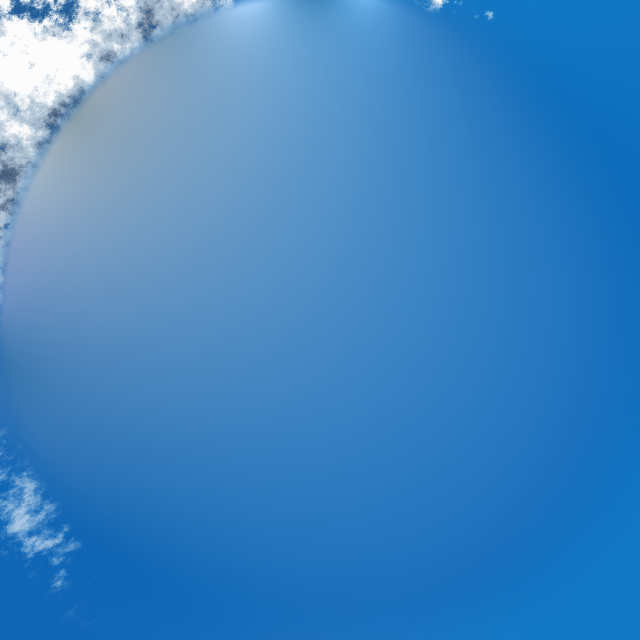
Reproduce this texture procedurally as a WebGL 2 fragment shader.

```glsl
#version 300 es
precision highp float;
uniform vec2 u_resolution;
out vec4 fragColor;

vec2 gradient(vec2 cell) {
    float h = fract(sin(dot(cell, vec2(127.1, 311.7))) * 43758.5);
    return vec2(cos(h * 6.2832), sin(h * 6.2832));
}

float gradientNoise(vec2 p) {
    vec2 i = floor(p), f = p - i;
    vec2 u = f * f * f * (f * (f * 6.0 - 15.0) + 10.0);
    vec2 e = vec2(1.0, 0.0);
    float low = mix(dot(gradient(i), f), dot(gradient(i + e), f - e), u.x);
    float high = mix(dot(gradient(i + e.yx), f - e.yx), dot(gradient(i + 1.0), f - 1.0), u.x);
    return mix(low, high, u.y);
}

float fbm(vec2 p) {
    float sum = 0.0, amp = 0.62;
    for (int i = 0; i < 6; i++) {
        sum += amp * gradientNoise(p);
        p = mat2(1.6, 1.2, -1.2, 1.6) * p + 7.3;
        amp *= 0.66;
    }
    return sum;
}

// Harmonic glow spreading inward from a point on the unit circle, 1 at its peak
float rimGlow(vec2 p, float degrees, float width) {
    float a = radians(degrees);
    vec2 q = p * (1.0 - width);
    vec2 d = q - vec2(cos(a), sin(a));
    return (1.0 - dot(q, q)) / dot(d, d) * width / (2.0 - width);
}

float blob(vec2 p, vec2 center, vec2 size) {
    vec2 d = (p - center) / size;
    return exp(-dot(d, d));
}

vec3 discColor(vec2 p) {
    p /= max(1.0, length(p));
    vec3 c = vec3(0.0, 0.395, 0.735) + vec3(0.07, 0.05, 0.03) * (1.0 - dot(p, p));
    // Broad pale light from the upper left
    c += vec3(0.52, 0.17, 0.0) * rimGlow(p, 145.0, 0.6);
    c += vec3(0.17, 0.13, 0.01) * rimGlow(p, 138.0, 0.3);
    c += vec3(0.06, 0.09, 0.05) * rimGlow(p, 155.0, 0.15);
    c += vec3(0.07, 0.04, 0.06) * rimGlow(p, 174.0, 0.12);
    // Two narrow highlights at the top
    c += vec3(0.42, 0.38, 0.34) * rimGlow(p, 103.5, 0.10);
    c += vec3(0.32, 0.33, 0.30) * rimGlow(p, 83.0, 0.06);
    // Shadows along the rim
    c -= vec3(0.22, 0.14, 0.15) * rimGlow(p, 93.0, 0.10);
    c -= vec3(0.17, 0.12, 0.13) * rimGlow(p, 141.0, 0.07);
    c -= vec3(0.08, 0.04, 0.07) * rimGlow(p, 118.0, 0.10);
    c -= vec3(0.14, 0.07, 0.08) * rimGlow(p, 188.0, 0.12);
    c -= vec3(0.10, 0.04, 0.02) * rimGlow(p, 45.0, 0.4);
    c -= vec3(0.10, 0.06, 0.04) * rimGlow(p, 224.0, 0.25);
    c -= vec3(0.07, 0.03, 0.01) * rimGlow(p, 245.0, 0.3);
    return c;
}

vec3 skyColor(vec2 uv) {
    vec3 c = mix(vec3(0.06, 0.40, 0.71), vec3(0.07, 0.47, 0.77), smoothstep(0.1, 0.85, uv.x));
    c += vec3(0.08, 0.03, 0.01) * blob(uv, vec2(0.5, 0.0), vec2(0.2, 0.2));
    c += vec3(0.12, 0.04, 0.0) * blob(uv, vec2(0.0, 0.4), vec2(0.15, 0.1));
    return c - vec3(0.02, 0.045, 0.04) * blob(uv, vec2(1.0, 0.65), vec2(0.2, 0.25));
}

vec3 addClouds(vec3 sky, vec2 uv, float r) {
    float corner = smoothstep(0.45, 0.25, uv.x) * smoothstep(0.38, 0.7, uv.y);
    sky = mix(sky, vec3(0.14, 0.37, 0.60), corner);
    float billow = fbm(uv * 15.0 + 3.0);
    float detail = fbm(uv * 32.0 + 19.0);

    // Thick clouds in the upper left, with a small one on the top edge
    float cover = corner * 0.85 - 0.55 * blob(uv, vec2(0.06, 0.985), vec2(0.07, 0.03));
    cover -= 0.2 * blob(uv, vec2(0.20, 0.98), vec2(0.06, 0.03));
    cover += 0.6 * blob(uv, vec2(0.687, 1.0), vec2(0.03, 0.018));
    cover += 0.25 * blob(uv, vec2(0.75, 0.98), vec2(0.025, 0.012));
    float density = smoothstep(0.2, 0.65, cover + detail * 0.85) * smoothstep(0.02, 0.2, cover);
    float rimShade = 0.38 * smoothstep(1.12, 1.0, r) * corner;
    rimShade += 0.45 * blob(uv, vec2(0.0, 0.73), vec2(0.05, 0.06));
    rimShade += 0.25 * blob(uv, vec2(0.09, 0.83), vec2(0.05, 0.03));
    rimShade += 0.15 * blob(uv, vec2(0.25, 0.98), vec2(0.05, 0.03));
    float light = 0.84 - rimShade + billow * 0.65 + detail * 0.55;
    light += 0.3 * blob(uv, vec2(0.07, 0.89), vec2(0.10, 0.045));
    vec3 cloud = mix(vec3(0.28, 0.37, 0.49), vec3(0.68, 0.76, 0.83), smoothstep(0.05, 0.6, light));
    cloud = mix(cloud, vec3(0.99), smoothstep(0.55, 1.0, light));
    vec3 c = mix(sky, cloud, density);

    // Wispy streaks following the rim in the lower left
    vec2 along = mat2(0.85, -0.5, 0.5, 0.85) * (uv - vec2(0.045, 0.20));
    float wisp = 0.45 * blob(along, vec2(0.0), vec2(0.05, 0.15));
    wisp += 0.25 * blob(uv, vec2(0.03, 0.18), vec2(0.05, 0.05));
    float strands = fbm(along.yx * vec2(44.0, 26.0) + 5.0);
    float veil = smoothstep(0.15, 1.0, wisp + strands * 0.85) * smoothstep(0.03, 0.25, wisp);
    return mix(c, vec3(0.76, 0.84, 0.92), 0.85 * veil);
}

void main() {
    vec2 uv = gl_FragCoord.xy / u_resolution;
    vec2 p = (uv - vec2(0.51, 0.502)) / 0.515;
    float r = length(p);
    // The disc melts into the sky on the right and below, and meets the clouds on the left
    float soft = max(smoothstep(0.55, 0.9, uv.x), 0.8 * smoothstep(0.45, 0.1, uv.y));
    float fade = smoothstep(mix(0.97, 0.78, soft), mix(1.03, 1.18, soft), r);
    vec3 color = mix(discColor(p), skyColor(uv), fade);
    float outside = smoothstep(0.97, 1.03, r);
    if (outside > 0.0) color = mix(color, addClouds(color, uv, r), outside);
    fragColor = vec4(clamp(color, 0.0, 1.0), 1.0);
}
```
